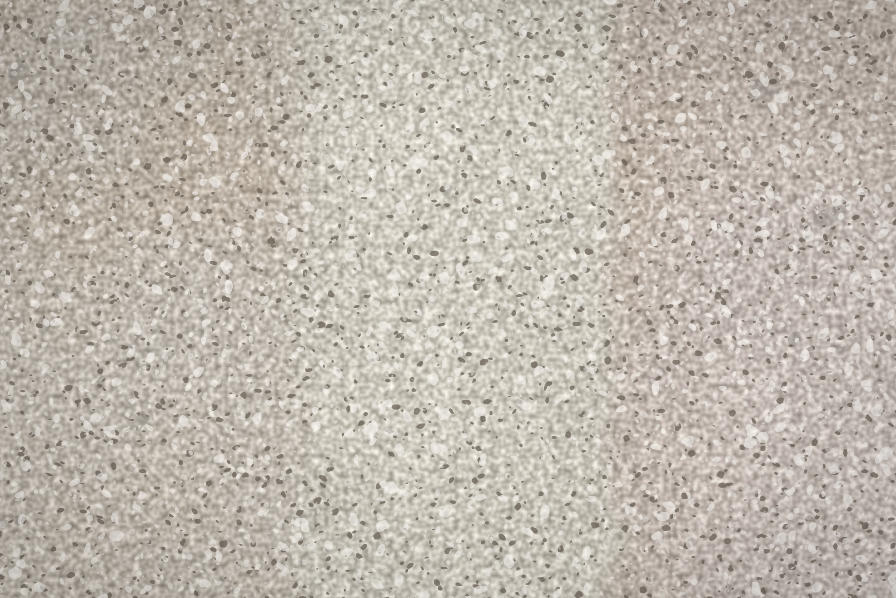
A Shadertoy shader for this texture:

```glsl
#define STONE vec3(0.755, 0.732, 0.698)
#define STAIN vec3(0.655, 0.600, 0.530)
#define CHIP vec3(0.905, 0.890, 0.870)
#define PIT vec3(0.400, 0.365, 0.325)
#define SMUDGE vec3(0.520, 0.515, 0.490)
#define CHIP_SCALE 34.0
#define PIT_SCALE 62.0
#define GRAIN_SCALE 120.0
#define GRAIN_CONTRAST 0.21
#define STAIN_AMOUNT 0.55
#define VIGNETTE 0.13

vec2 hash2(vec2 p) {
    vec3 q = fract(p.xyx * vec3(0.1031, 0.1030, 0.0973));
    q += dot(q, q.yzx + 33.33);
    return fract((q.xx + q.yz) * q.zy);
}

float cornerSlope(vec2 cell, vec2 offset) {
    float angle = 6.2832 * hash2(cell + 57.0).x;
    return dot(vec2(cos(angle), sin(angle)), offset);
}

float gradientNoise(vec2 p) {
    vec2 i = floor(p), f = fract(p);
    vec2 w = f * f * f * (f * (f * 6.0 - 15.0) + 10.0);
    vec2 e = vec2(1.0, 0.0);
    float low = mix(cornerSlope(i, f), cornerSlope(i + e, f - e), w.x);
    float high = mix(cornerSlope(i + e.yx, f - e.yx), cornerSlope(i + 1.0, f - 1.0), w.x);
    return mix(low, high, w.y);
}

float clouds(vec2 p) {
    float sum = 0.0, amplitude = 1.0;
    for (int i = 0; i < 4; i++) {
        sum += amplitude * gradientNoise(p);
        p = mat2(1.6, 1.2, -1.2, 1.6) * p + 11.3;
        amplitude *= 0.55;
    }
    return sum;
}

// Coverage of scattered, turned ellipses with ragged outlines
float specks(vec2 p, float scale, float density, float seed) {
    float pixel = scale / iResolution.y;
    vec2 q = p * scale + seed;
    float ragged = 0.13 * gradientNoise(q * 3.1);
    vec2 home = floor(q);
    float cover = 0.0;
    for (int y = -1; y <= 1; y++) {
        for (int x = -1; x <= 1; x++) {
            vec2 cell = home + vec2(x, y);
            vec2 place = hash2(cell);
            vec2 shape = hash2(cell + 131.7);
            vec2 pick = hash2(cell + 273.1);
            vec2 d = q - cell - place;
            float angle = 3.1416 * shape.x;
            float c = cos(angle), s = sin(angle);
            d = mat2(c, -s, s, c) * d;
            d.y *= mix(1.1, 2.0, pick.y);
            float radius = mix(0.13, 0.40, shape.y * shape.y);
            float edge = length(d) - radius + ragged;
            float shown = step(pick.x, density);
            cover = max(cover, shown * (1.0 - smoothstep(-0.7 * pixel, 0.7 * pixel, edge)));
        }
    }
    return cover;
}

void mainImage(out vec4 fragColor, in vec2 fragCoord) {
    vec2 uv = fragCoord / iResolution.xy;
    vec2 p = fragCoord / iResolution.y;
    float mottle = clouds(p * 3.5 + 4.0);

    // Broad tints: greenish middle, pinkish right side
    float u = uv.x + 0.025 * clouds(p * 5.0 + 20.0);
    float rightSide = smoothstep(0.66, 0.71, u);
    float middle = smoothstep(0.30, 0.37, u) * (1.0 - rightSide);
    vec3 color = STONE + middle * vec3(0.018, 0.024, 0.014);
    color += rightSide * vec3(0.008, -0.006, 0.004);

    // Brown weathering beside the pale middle band
    float leftStain = (1.0 - smoothstep(0.30, 0.37, u)) * mix(0.35, 0.8, smoothstep(0.35, 0.8, uv.y));
    float rightStain = rightSide * (0.75 * exp(-14.0 * max(u - 0.69, 0.0)) + 0.55 * smoothstep(0.55, 0.95, uv.y));
    float stain = clamp((leftStain + rightStain) * (0.8 + 1.1 * mottle), 0.0, 1.0);
    color = mix(color, STAIN, STAIN_AMOUNT * stain);
    color += 0.035 * mottle;

    // Sandy grain
    float grain = gradientNoise(p * GRAIN_SCALE) + 0.8 * gradientNoise(p * GRAIN_SCALE * 0.53 + 7.0);
    color += GRAIN_CONTRAST * grain * vec3(0.98, 1.0, 1.02);

    // Smudges, pale chips and dark pits
    float smudge = specks(p, 13.0, 0.035, 5.0) * (0.5 + 0.5 * gradientNoise(p * 70.0));
    color = mix(color, SMUDGE, 0.6 * smudge);
    float chips = max(specks(p, CHIP_SCALE, 0.6, 17.0), 0.75 * specks(p, CHIP_SCALE * 1.9, 0.45, 41.0));
    color = mix(color, CHIP + 0.06 * grain, 0.8 * chips);
    float pits = specks(p * vec2(0.85, 1.0), PIT_SCALE, 0.42 - 0.15 * mottle, 83.0);
    color = mix(color, PIT, 0.75 * pits * (1.0 - 0.7 * chips));

    // Darker rim
    vec2 rim = (uv - vec2(0.52, 0.5)) * 2.0;
    color *= 1.03 - VIGNETTE * smoothstep(0.2, 1.9, dot(rim, rim));
    fragColor = vec4(clamp(color, 0.0, 1.0), 1.0);
}
```
